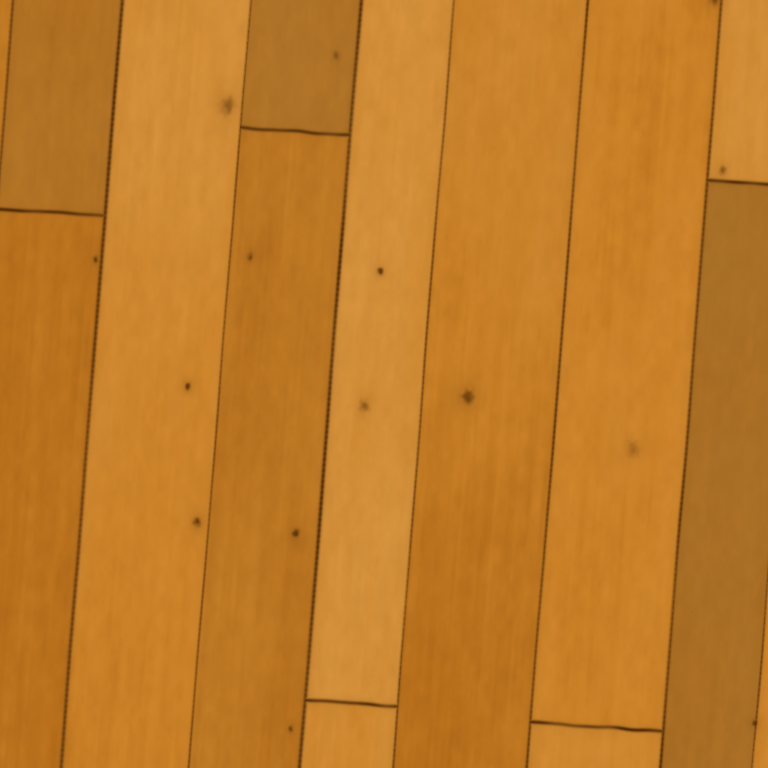
Give the GLSL for this texture, as a WebGL 2 fragment shader.

```glsl
#version 300 es
precision highp float;

uniform vec2 u_resolution;
out vec4 outColor;

#define SLANT 0.08         // sideways lean of the long seams
#define JOINT_TILT 0.07    // fall of the end joints
#define JOINT_WIDTH 0.0026
#define GRAIN 0.09         // strength of fine streaks
#define BLOTCH 0.34        // strength of broad stains
#define KNOT_GRID 5.0
#define KNOT_CHANCE 0.55
#define RIPPLE 140.0       // notches along a seam per canvas height

const vec3 DARK = vec3(0.66, 0.38, 0.07);
const vec3 HONEY = vec3(0.79, 0.50, 0.15);
const vec3 PALE = vec3(0.83, 0.57, 0.24);
const vec3 GREYED = vec3(0.64, 0.43, 0.16);
const vec3 GAP = vec3(0.30, 0.16, 0.03);
const vec3 KNOT = vec3(0.36, 0.20, 0.04);

// Plank edges measured along the top, with seam half widths and depths
const int SEAMS = 8;
const float EDGE[SEAMS] = float[](0.017, 0.159, 0.326, 0.470, 0.591, 0.766, 0.940, 1.060);
const float WIDTH[SEAMS] = float[](0.0021, 0.0026, 0.0017, 0.0026, 0.0018, 0.0020, 0.0022, 0.0017);
const float DEPTH[SEAMS] = float[](0.70, 0.82, 0.52, 0.88, 0.60, 0.78, 0.80, 0.60);

// Per plank: joint height (2 = none), then tone and greying above and below it
const float JOINT[9] = float[](2.0, 0.728, 2.0, 0.856, 0.116, 2.0, 0.108, 0.830, 2.0);
const vec2 TONE[9] = vec2[](vec2(0.35), vec2(0.32, 0.30), vec2(0.80, 0.50),
    vec2(0.42, 0.36), vec2(0.85, 0.70), vec2(0.62, 0.27), vec2(0.52, 0.68),
    vec2(0.85, 0.28), vec2(0.60));
const vec2 GREY[9] = vec2[](vec2(0.1), vec2(0.50, 0.05), vec2(0.0),
    vec2(0.65, 0.20), vec2(0.0), vec2(0.05), vec2(0.0), vec2(0.0, 0.75), vec2(0.0));

float hash(vec2 p) {
    return fract(sin(dot(p, vec2(127.1, 311.7))) * 43758.5453);
}

float noise(vec2 p) {
    vec2 i = floor(p), f = fract(p);
    f = f * f * (3.0 - 2.0 * f);
    return mix(mix(hash(i), hash(i + vec2(1, 0)), f.x),
               mix(hash(i + vec2(0, 1)), hash(i + vec2(1, 1)), f.x), f.y);
}

float fbm(vec2 p) {
    float sum = 0.0, amp = 0.5;
    for (int i = 0; i < 4; i++) {
        sum += amp * noise(p);
        p = p * 2.03 + 17.3;
        amp *= 0.5;
    }
    return sum / 0.9375;
}

vec3 woodColor(float tone) {
    return tone < 0.5 ? mix(DARK, HONEY, max(tone * 2.0, -0.3))
                      : mix(HONEY, PALE, min(tone * 2.0 - 1.0, 1.2));
}

float line(float d, float halfWidth, float pixel) {
    float w = max(halfWidth, 0.7 * pixel);
    return exp(-d * d / (w * w)) * halfWidth / w;
}

// Small dark spots, at most one per grid cell
float knots(vec2 p) {
    vec2 cell = floor(p * KNOT_GRID);
    vec2 center = (cell + 0.2 + 0.6 * vec2(hash(cell + 3.1), hash(cell + 8.7))) / KNOT_GRID;
    float size = mix(0.0028, 0.0085, pow(hash(cell + 5.3), 3.0));
    vec2 d = (p - center) * vec2(1.0, 0.78);
    float r = length(d) / size + 0.7 * (noise(p * 190.0) - 0.5);
    float spot = exp(-r * r) + 0.16 * exp(-dot(d, d) / (size * size * 9.0));
    return spot * step(hash(cell + 1.9), KNOT_CHANCE) * mix(0.3, 0.85, hash(cell + 6.4));
}

void main() {
    vec2 uv = gl_FragCoord.xy / u_resolution;
    float pixel = 1.0 / min(u_resolution.x, u_resolution.y);
    vec2 board = vec2(uv.x + SLANT * (1.0 - uv.y), uv.y + JOINT_TILT * uv.x);

    // Find the plank and gather the seams
    int plank = 0;
    float gap = 0.0, grime = 0.0;
    for (int i = 0; i < SEAMS; i++) {
        float wobble = 0.0016 * (noise(vec2(uv.y * 7.0, float(i) * 9.0)) - 0.5);
        float d = board.x - EDGE[i] + wobble;
        plank += d > 0.0 ? 1 : 0;
        float wear = 0.72 + 0.4 * noise(vec2(uv.y * 9.0, float(i) * 5.0 + 2.0));
        wear *= 0.92 + 0.08 * sin(6.2832 * RIPPLE * uv.y);
        gap = max(gap, DEPTH[i] * wear * line(d, WIDTH[i], pixel));
        grime += 0.12 * DEPTH[i] * exp(-abs(d) / 0.006);
    }

    // Tone of the board, split at its joint or fading along its length
    float joint = JOINT[plank];
    float fromJoint = board.y - joint + 0.002 * (noise(vec2(board.x * 40.0, 4.0)) - 0.5);
    float upper = joint < 1.0 ? smoothstep(-pixel, pixel, fromJoint) : smoothstep(0.0, 1.0, uv.y);
    float tone = mix(TONE[plank].y, TONE[plank].x, upper);
    float grey = mix(GREY[plank].y, GREY[plank].x, upper);

    // Stains and grain drawn out along the board
    vec2 shift = vec2(float(plank) * 13.7, float(plank) * 5.9 + step(0.5, upper) * step(joint, 1.0) * 31.0);
    float stain = fbm(board * vec2(13.0, 5.0) + shift) - 0.5;
    float streak = noise(board * vec2(75.0, 4.0) + shift) + noise(board * vec2(210.0, 9.0) + shift) - 1.0;
    float fleck = fbm(board * vec2(90.0, 45.0) + shift) - 0.5;
    tone += BLOTCH * stain + GRAIN * (streak + fleck);
    vec3 color = mix(woodColor(tone), GREYED, clamp(grey + 0.5 * stain * grey, 0.0, 1.0));
    color *= 1.0 + 0.05 * fleck;

    // Knots, grime, joints and seams
    color = mix(color, KNOT, min(knots(board), 0.9));
    float cut = line(fromJoint, JOINT_WIDTH, pixel) * (0.55 + 0.45 * noise(board * 45.0));
    grime += 0.10 * exp(-abs(fromJoint) / 0.006);
    color = mix(color, DARK * 0.7, min(grime, 0.4));
    color = mix(color, GAP, clamp(max(gap, cut), 0.0, 1.0));
    outColor = vec4(color, 1.0);
}
```
